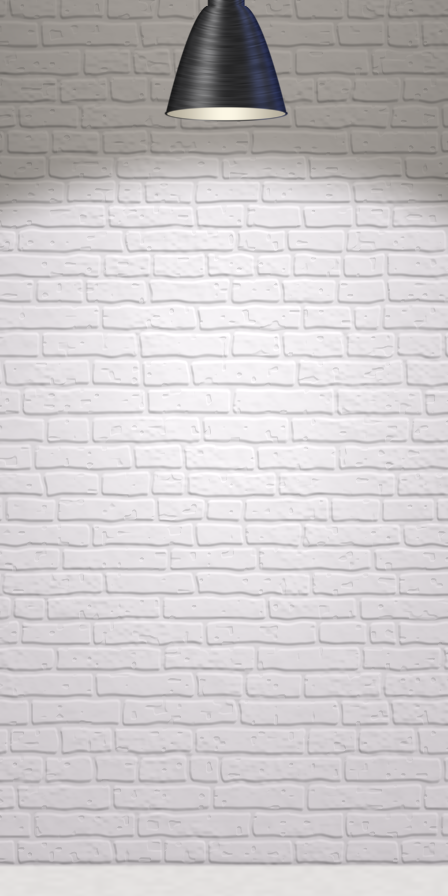
Write a WebGL 2 fragment shader that draws this background.

```glsl
#version 300 es
precision highp float;
// A pendant lamp lighting a white painted brick wall above a pale floor.

#define ROW_HEIGHT 0.0586
#define BRICK_LENGTH 0.225
#define RELIEF_STEP vec2(0.0015, -0.004)
#define SHADOW_DEPTH 0.27
#define FLOOR_TOP 1.932
#define LAMP_X 0.505
#define RIM_Y 0.253
#define RIM_RADII vec2(0.137, 0.0175)

uniform vec2 u_resolution;
out vec4 outColor;

float hash(vec2 p) {
  vec3 q = fract(vec3(p.xyx) * 0.1031);
  q += dot(q, q.yzx + 33.33);
  return fract((q.x + q.y) * q.z);
}

float noise(vec2 p) {
  vec2 cell = floor(p), f = fract(p);
  f = f * f * (3.0 - 2.0 * f);
  return mix(mix(hash(cell), hash(cell + vec2(1, 0)), f.x),
             mix(hash(cell + vec2(0, 1)), hash(cell + vec2(1, 1)), f.x), f.y);
}

// Distance to the nearest upright joint; some bricks are cut into headers.
float jointDistance(float x, float row) {
  float u = x / BRICK_LENGTH + 0.5 * row + 0.4 * hash(vec2(row, 7.0)) + 40.0;
  float nearest = 1.0;
  for (int i = -1; i <= 1; i++) {
    float id = floor(u) + float(i);
    float joint = id + 0.3 * hash(vec2(id, row + 60.0));
    nearest = min(nearest, abs(u - joint));
    if (hash(vec2(id + 19.0, row + 90.0)) > 0.72)
      nearest = min(nearest, abs(u - joint - 0.5));
  }
  return nearest * BRICK_LENGTH;
}

// Height of the painted masonry; p.y runs downward from the top.
float wallHeight(vec2 p) {
  vec2 wobble = vec2(noise(p * 32.0), noise(p * 28.0 + 50.0)) - 0.5;
  vec2 q = p + 0.007 * wobble;
  float v = (q.y - 0.461) / ROW_HEIGHT;
  v += 0.13 - 0.18 * cos(0.449 * (v - 10.5));
  float row = floor(v);
  float bedDistance = (0.5 - abs(fract(v) - 0.5)) * ROW_HEIGHT;
  vec2 inset = vec2(1.2 * jointDistance(q.x, row), bedDistance);
  float edge = length(max(0.013 - inset, 0.0));
  float brick = 1.0 - smoothstep(0.003, 0.011, edge);
  // Lumpy paint, rough patches and small chipped pits.
  float rough = smoothstep(0.4, 0.8, noise(p * vec2(9.0, 15.0) + 20.0));
  float paint = 0.3 * noise(p * 45.0) + (0.08 + 0.4 * rough) * noise(p * vec2(85.0, 115.0));
  float pits = smoothstep(0.78, 0.9, noise(p * vec2(60.0, 85.0) + 9.0));
  return brick + paint - 0.4 * pits * brick;
}

// Lamp light on the wall: dim above a curved edge, bright oval below it.
vec3 wallLight(vec2 p) {
  float side = (p.x - LAMP_X) / 0.5;
  float edge = 0.345 + 0.1 * side * side;
  float beam = smoothstep(edge - 0.045, edge + 0.1, p.y);
  vec2 oval = (p - vec2(LAMP_X, 0.83)) / vec2(0.52, 0.7);
  float glow = exp(-dot(oval, oval) * 0.95);
  vec3 dim = vec3(0.625, 0.605, 0.585) * (1.0 - 0.09 * side * side);
  vec3 lit = mix(vec3(0.79, 0.77, 0.785), vec3(0.96, 0.95, 0.96), glow);
  return mix(dim, lit, beam);
}

vec3 wallColor(vec2 p) {
  float height = wallHeight(p);
  float slope = height - wallHeight(p + RELIEF_STEP);
  float relief = SHADOW_DEPTH * min(slope, 0.0) + 0.09 * max(slope, 0.0);
  return wallLight(p) * (0.975 + 0.025 * height + relief);
}

float ellipseDistance(vec2 p, vec2 r) {
  float k = length(p / r);
  return k * (k - 1.0) / max(length(p / (r * r)), 0.001);
}

// Brushed dark metal with a soft highlight and a cool right edge.
vec3 metalColor(float u, float y) {
  float bow = y + 0.014 * u * u;
  float brushed = noise(vec2(u * 3.0, bow * 330.0)) - 0.5;
  float shine = exp(-pow((u + 0.42) / 0.26, 2.0));
  float rightShine = exp(-pow((u - 0.62) / 0.16, 2.0));
  vec3 metal = vec3(0.16, 0.16, 0.165) + 0.3 * shine + vec3(0.06, 0.08, 0.17) * rightShine;
  metal += vec3(0.02, 0.05, 0.2) * smoothstep(0.72, 0.95, u);
  return metal * (1.0 + 0.35 * brushed) * (1.0 - 0.35 * smoothstep(0.85, 1.0, abs(u)));
}

void main() {
  vec2 p = gl_FragCoord.xy * 2.0 / u_resolution.y;
  p.x += 0.5 - u_resolution.x / u_resolution.y;
  p.y = 2.0 - p.y;
  float px = 2.0 / u_resolution.y;
  vec3 color = wallColor(p);

  // Pale floor with a soft contact shadow on the wall.
  color *= 1.0 - 0.07 * smoothstep(FLOOR_TOP - 0.025, FLOOR_TOP, p.y);
  vec3 ground = vec3(0.89, 0.88, 0.875) + 0.025 * (noise(p * vec2(45.0, 110.0)) - 0.5);
  color = mix(color, ground, smoothstep(-0.005, 0.005, p.y - FLOOR_TOP));

  // Bell shade, then its glowing opening.
  vec2 lamp = p - vec2(LAMP_X, RIM_Y);
  float halfWidth = 0.041 + 0.097 * pow(max(p.y / RIM_Y - 0.05, 0.0), 0.62);
  float rim = ellipseDistance(lamp, RIM_RADII);
  float bell = max(abs(lamp.x) - halfWidth, lamp.y);
  float shade = smoothstep(px, -px, min(bell, rim));
  color = mix(color, metalColor(clamp(lamp.x / halfWidth, -1.0, 1.0), p.y), shade);
  float opening = ellipseDistance(lamp - vec2(0.0, 0.001), RIM_RADII - vec2(0.005, 0.003));
  float bulb = exp(-pow(lamp.x / 0.085, 2.0));
  vec3 inside = mix(vec3(0.68, 0.65, 0.58), vec3(0.99, 0.97, 0.9), bulb);
  color = mix(color, inside, smoothstep(px, -px, opening));

  outColor = vec4(color, 1.0);
}
```
